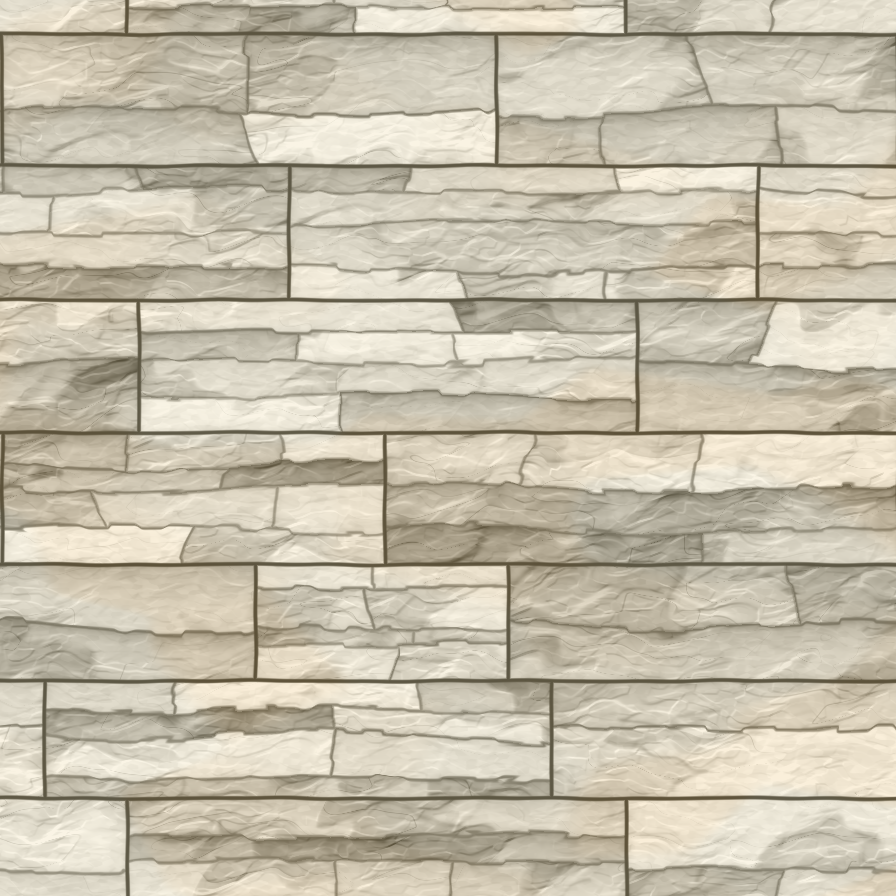
Write a Shadertoy shader that draws this texture.

```glsl
// Stacked ledgestone wall: seven courses of pale, rough-split stone panels with shaded joints.

const vec3 CREAM = vec3(0.97, 0.95, 0.89);
const vec3 UMBER = vec3(0.53, 0.51, 0.44);
const vec3 RUST  = vec3(0.00, -0.025, -0.05);

// Per course, measured downward: top edge, first joint, second joint
const int COURSE_COUNT = 7;
const vec3 COURSES[COURSE_COUNT] = vec3[COURSE_COUNT](
    vec3(0.038, 0.002, 0.554), vec3(0.185, 0.323, 0.846),
    vec3(0.335, 0.155, 0.711), vec3(0.483, 0.003, 0.430),
    vec3(0.630, 0.285, 0.567), vec3(0.760, 0.050, 0.616),
    vec3(0.891, 0.142, 0.699));

float hash(vec2 p) {
    return fract(sin(dot(p, vec2(127.1, 311.7))) * 43758.5);
}

// Smoothed cellular noise: flat plateaus with steep borders
float softCells(vec2 p) {
    vec2 cell = floor(p);
    float total = 0.0, weights = 0.0;
    for (int j = -1; j <= 1; j++)
    for (int i = -1; i <= 1; i++) {
        vec2 id = cell + vec2(i, j);
        vec2 d = id + vec2(hash(id), hash(id + 57.3)) - p;
        float w = exp(-14.0 * dot(d, d));
        total += w * hash(id + 19.7);
        weights += w;
    }
    return total / weights;
}

// Layered sines that bend straight features
vec2 wobble(vec2 p) {
    return sin(p.yx * 23.0 + 1.3) * 0.5 + sin(p.yx * 61.0 + p * 37.0) * 0.3
         + sin(p * 113.0 + p.yx * 83.0) * 0.2;
}

// Split-face relief: three octaves, stretched along the bedding
float relief(vec2 p) {
    p += 0.012 * wobble(p);
    float height = 0.0, amp = 0.5;
    vec2 freq = vec2(12.0, 27.0);
    for (int i = 0; i < 3; i++) {
        height += amp * softCells(p * freq + float(i) * 31.7);
        freq *= 2.15;
        amp *= 0.55;
    }
    return height;
}

// Cuts [0, size] into uneven spans; returns index, start and end of the span holding x
vec3 split(float x, float size, float count, float seed, float bend) {
    vec3 span = vec3(0.0, 0.0, size);
    for (float k = 1.0; k < 4.0; k++) {
        if (k >= count) break;
        float jitter = 0.6 * (hash(vec2(k, seed)) - 0.5);
        float edge = size * (k + jitter) / count + bend * (hash(vec2(seed, k + 7.0)) - 0.5);
        if (x < edge) { span.z = edge; break; }
        span.xy = vec2(k, edge);
    }
    return span;
}

// Distance to the nearer end of a span
float inset(float x, vec2 ends) {
    return min(x - ends.x, ends.y - x);
}

void mainImage(out vec4 fragColor, in vec2 fragCoord) {
    vec2 uv = fragCoord / iResolution.xy;
    uv.y = 1.0 - uv.y;
    vec2 p = uv + 0.0012 * wobble(uv);
    if (p.y < COURSES[0].x) p.y += 1.0;

    // Course and panel
    int row = 0;
    for (int i = 1; i < COURSE_COUNT; i++) if (p.y >= COURSES[i].x) row = i;
    vec3 course = COURSES[row];
    float bottom = row < COURSE_COUNT - 1 ? COURSES[row + 1].x : 1.0 + COURSES[0].x;
    float firstWidth = course.z - course.y;
    vec2 q = vec2(fract(p.x - course.y), p.y - course.x);
    vec2 size = vec2(firstWidth, bottom - course.x);
    float seed = float(row) * 2.0 + 3.0;
    if (q.x > firstWidth) {
        q.x -= firstWidth;
        size.x = 1.0 - firstWidth;
        seed += 1.0;
    }
    float panelEdge = min(inset(q.x, vec2(0.0, size.x)), inset(q.y, vec2(0.0, size.y)));

    // Ledges within the panel, stones within the ledge
    vec2 chipped = q + 0.007 * (softCells(uv * vec2(34.0, 45.0)) - 0.5) * smoothstep(0.0, 0.01, panelEdge);
    float ledges = 2.0 + floor(2.6 * hash(vec2(seed, 4.1)));
    vec3 ledge = split(chipped.y, size.y, ledges, seed, 0.014 * sin(q.x * 13.0 + seed) + 0.02 * q.x);
    float ledgeSeed = seed * 5.3 + ledge.x * 3.1;
    float stones = 1.0 + floor(hash(vec2(ledgeSeed, 8.2)) * min(3.0, size.x * 7.0));
    vec3 stone = split(chipped.x, size.x, stones, ledgeSeed, 0.9 * (chipped.y - ledge.y));
    float id = ledgeSeed + stone.x * 7.7;
    float below = chipped.y - ledge.y;
    float stoneEdge = min(inset(chipped.x, stone.yz), inset(chipped.y, ledge.yz));

    // Set-back stones catch the shadow of the ledge above
    float recess = smoothstep(0.2, 0.95, hash(vec2(id, 2.7)));
    float tone = 0.97 - 0.62 * recess * mix(0.35, 1.0, exp(-below / 0.022));
    tone += 0.1 * (1.0 - recess) * (1.0 - smoothstep(0.002, 0.012, below));

    // Rough face lit from above, with weathered patches and fissures
    vec2 grain = uv + vec2(hash(vec2(id, 1.0)), hash(vec2(id, 6.0))) * 3.0;
    float patches = softCells(grain * vec2(7.0, 15.0) + wobble(grain) * 0.4);
    float rough = mix(0.35, 1.0, smoothstep(0.25, 0.7, patches));
    float slope = relief(grain) - relief(grain - vec2(0.001, 0.002));
    tone += clamp(2.3 * slope * rough, -0.38, 0.25);
    tone -= 0.32 * smoothstep(0.45, 0.95, patches);
    float strata = softCells(grain * vec2(9.0, 44.0) + wobble(grain) * 0.5);
    tone -= 0.22 * rough * (1.0 - smoothstep(0.0, 0.06, abs(strata - 0.55)));
    tone -= 0.1 * (softCells(uv * vec2(90.0, 190.0)) - 0.4);

    // Joints: soft contact shade, fine seams between stones, dark gaps between panels
    tone -= 0.22 * exp(-max(stoneEdge, 0.0) / 0.004);
    float seam = 1.0 - smoothstep(0.0004, 0.003, stoneEdge);
    float gap = 1.0 - smoothstep(0.0008, 0.0032, panelEdge);
    tone = mix(tone, -0.1, seam * mix(0.5, 0.9, hash(vec2(id, 9.4))));
    tone = mix(tone, -0.42, gap * 0.9);

    vec3 color = mix(UMBER, CREAM, clamp(tone, -0.5, 1.02));
    color += RUST * smoothstep(0.3, 0.9, softCells(uv * vec2(5.0, 9.0) + 3.0));
    fragColor = vec4(color, 1.0);
}
```
